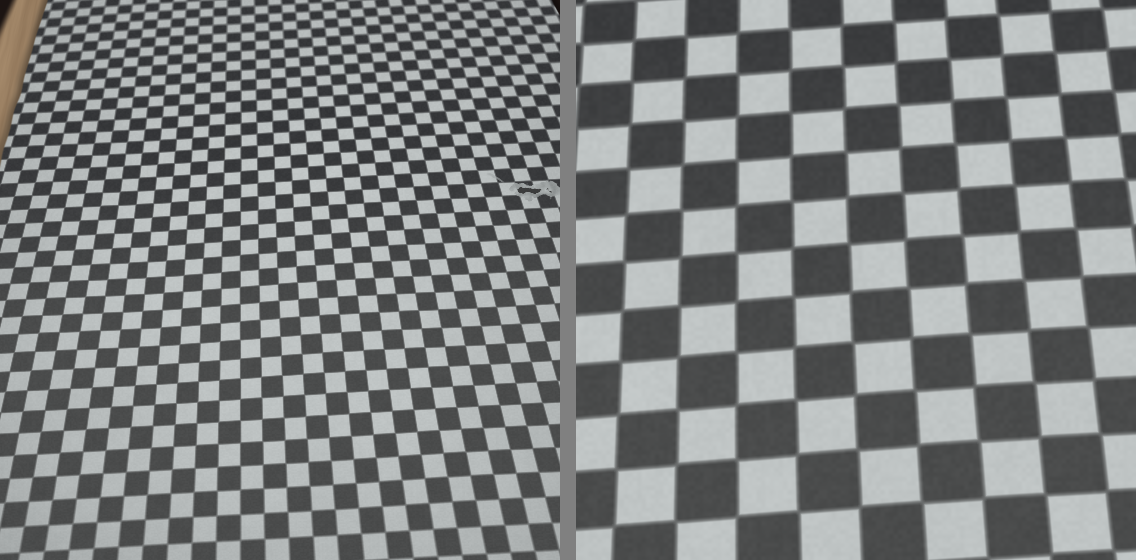
Left: the whole. Right: its middle third, enlarged.
Reproduce this pattern procedurally as a Shadertoy shader.

```glsl
// Black and white checkered sheet receding over a wooden table, slightly warped and torn.

const float HORIZON = 1.1836;    // height of the vanishing line above the top edge
const float CENTER_X = 0.4297;   // x of the upright column line
const float CELL_SLOPE = 0.02024; // cell width per unit of depth
const float ROW_SCALE = 97.39;   // rows per unit of inverse depth
const float ROW_PHASE = 0.33;
const float TILT = 0.055;

float hash(vec2 p) {
    return fract(sin(dot(p, vec2(127.1, 311.7))) * 43758.5453);
}

float noise(vec2 p) {
    vec2 i = floor(p), f = fract(p);
    f = f * f * (3.0 - 2.0 * f);
    return mix(mix(hash(i), hash(i + vec2(1, 0)), f.x),
               mix(hash(i + vec2(0, 1)), hash(i + vec2(1, 1)), f.x), f.y);
}

float fbm(vec2 p) {
    float sum = 0.0, amp = 0.5;
    for (int i = 0; i < 4; i++) {
        sum += amp * noise(p);
        p = p * 2.03 + 7.1;
        amp *= 0.5;
    }
    return sum;
}

// Distance to the nearest whole number, positive inside even cells
vec2 cellDistance(vec2 c) {
    vec2 d = 0.5 - abs(fract(c) - 0.5);
    return d * (1.0 - 2.0 * mod(floor(c), 2.0));
}

// Gentle unevenness of the sheet
vec2 warp(vec2 p) {
    vec2 w = vec2(noise(p * 4.0 + 3.0), noise(p * 3.5 + 9.0)) - 0.5;
    vec2 b = p - vec2(0.75, 0.45);
    return p + w * vec2(0.003, 0.005) + vec2(0.0, 0.005 * exp(-8.0 * dot(b, b)));
}

vec3 woodColor(vec2 p) {
    float grain = fbm(vec2(p.x * 60.0 + p.y * 14.0, p.y * 5.0));
    vec3 wood = mix(vec3(0.48, 0.38, 0.28), vec3(0.72, 0.61, 0.48), grain + 0.1);
    float gap = smoothstep(0.0, 0.018, p.x + p.y * 0.45 - 0.017);
    gap *= 1.0 - smoothstep(0.9, 0.93, p.x);
    return mix(vec3(0.11, 0.08, 0.07), wood, gap);
}

vec3 sheetColor(vec2 p, float px) {
    // Perspective grid
    vec2 q = warp(p);
    float depth = q.y + TILT * (q.x - CENTER_X) + HORIZON;
    vec2 size = vec2(CELL_SLOPE * (q.y + HORIZON), depth * depth / ROW_SCALE);
    vec2 cell = vec2((q.x - CENTER_X) / size.x, ROW_PHASE - ROW_SCALE / depth);
    vec2 dist = cellDistance(cell) * size;

    // Focus is sharpest across the middle
    float defocus = smoothstep(0.15, 0.6, abs(p.y - 0.52));
    float blur = max(mix(0.0018, 0.0036, defocus), 0.8 * px);
    vec2 side = clamp(dist / blur, -1.0, 1.0);
    float light = smoothstep(0.0, 1.0, 0.5 + 0.5 * side.x * side.y);

    // Ink shades and paper falloff towards the corners
    vec3 ink = mix(vec3(0.205, 0.21, 0.22), vec3(0.29, 0.295, 0.295), smoothstep(0.2, 0.62, p.y));
    vec2 v = p - vec2(0.52, 0.5);
    vec3 paper = vec3(0.735, 0.755, 0.755) * (1.03 - 0.3 * dot(v, v));
    paper *= 0.98 + 0.05 * fbm(p * 7.0);
    vec3 color = mix(ink, paper, light);

    // Thin printed seams between cells
    float edge = min(abs(dist.x), abs(dist.y));
    float seam = 1.0 - smoothstep(0.0004, 0.0004 + blur, edge);
    color = mix(color, ink * 0.85, 0.4 * seam * (1.0 - 0.8 * defocus));

    // Paper fibre
    return color + 0.025 * (noise(p * 380.0) - 0.5) + 0.02 * (fbm(p * 90.0) - 0.47);
}

// Ragged patch: 1 inside an ellipse with a noisy rim
float raggedPatch(vec2 p, vec2 center, vec2 radius, float rough) {
    float r = length((p - center) / radius) + rough * (fbm(p * 70.0) - 0.47);
    return 1.0 - smoothstep(0.85, 1.05, r);
}

vec3 addTear(vec3 color, vec2 p) {
    vec3 fibre = vec3(0.62, 0.64, 0.64) * (0.85 + 0.35 * fbm(p * 100.0));
    float flap = raggedPatch(p, vec2(0.955, 0.340), vec2(0.048, 0.016), 1.5);
    float hole = raggedPatch(p, vec2(0.948, 0.340), vec2(0.026, 0.006), 2.0);
    float bend = p.y - 0.318 - 0.5 * (p.x - 0.885) - 0.006 * (noise(p * 90.0) - 0.5);
    float scratch = (1.0 - smoothstep(0.0008, 0.003, abs(bend)))
                  * (1.0 - smoothstep(0.010, 0.018, abs(p.x - 0.885)));
    color = mix(color, fibre, max(flap * 0.9, scratch * 0.6));
    return mix(color, vec3(0.17), hole * 0.85);
}

void mainImage(out vec4 fragColor, in vec2 fragCoord) {
    float px = 1.0 / iResolution.y;
    vec2 p = fragCoord * px;
    p.y = 1.0 - p.y; // measured downward from the top

    // Sheet borders converge with the columns
    float ray = (p.x - CENTER_X) / (p.y + HORIZON);
    float inside = min(ray + 0.2915, 0.470 - ray) + 0.003 * (noise(p * 30.0) - 0.5);
    float cover = smoothstep(-0.0015, 0.0015, inside);
    float shadow = 1.0 - 0.35 * smoothstep(-0.015, 0.0, inside);

    vec3 sheet = addTear(sheetColor(p, px), p);
    fragColor = vec4(mix(woodColor(p) * shadow, sheet, cover), 1.0);
}
```
